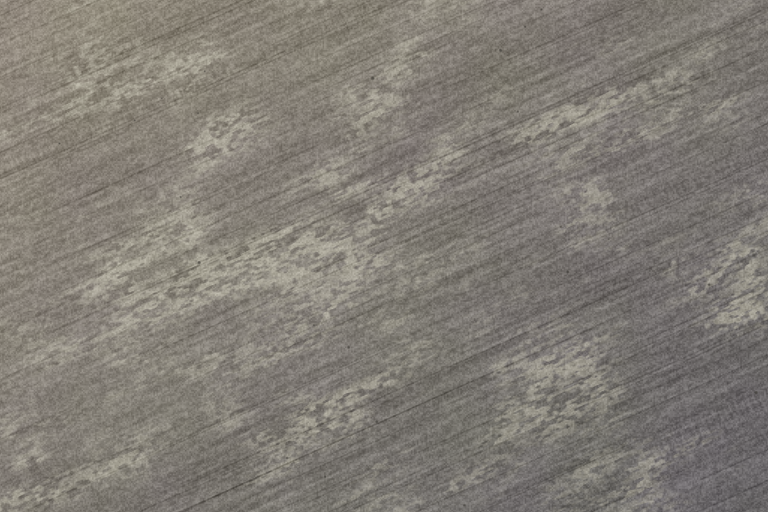
Reproduce this texture procedurally as a Shadertoy shader.

```glsl
// Aerial view of a dry tilled field: slanting furrows, pale straw patches and fine soil grain.

float hash(vec2 p) {
    vec3 q = fract(vec3(p.xyx) * 0.1031);
    q += dot(q, q.yzx + 33.33);
    return fract((q.x + q.y) * q.z);
}

float noise(vec2 p) {
    vec2 cell = floor(p), f = fract(p);
    f = f * f * (3.0 - 2.0 * f);
    return mix(mix(hash(cell), hash(cell + vec2(1, 0)), f.x),
               mix(hash(cell + vec2(0, 1)), hash(cell + vec2(1, 1)), f.x), f.y);
}

float fbm(vec2 p) {
    float sum = 0.0, amp = 0.5;
    for (int i = 0; i < 5; i++) {
        sum += amp * noise(p);
        p = p * 2.03 + 17.3;
        amp *= 0.5;
    }
    return sum / 0.97;
}

// Thin dark wheel lines, one per strip, broken along their length.
float wheelLines(vec2 row, float spacing, float pixel) {
    float strip = floor(row.y / spacing);
    float center = (strip + 0.2 + 0.6 * hash(vec2(strip, 7.0))) * spacing;
    float wobble = 0.002 * (noise(vec2(row.x * 6.0, strip)) - 0.5);
    float dist = abs(row.y - center - wobble);
    float line = 1.0 - smoothstep(0.0004, 0.0008 + pixel, dist);
    return line * smoothstep(0.35, 0.7, noise(vec2(row.x * 2.5, strip * 3.7)));
}

// Sparse round clods and stones.
float specks(vec2 p, float pixel) {
    vec2 cell = floor(p * 24.0);
    vec2 center = (cell + 0.2 + 0.6 * vec2(hash(cell), hash(cell + 41.0))) / 24.0;
    float radius = 0.001 + 0.002 * hash(cell + 13.0);
    float present = step(0.97, hash(cell + 87.0));
    return present * (1.0 - smoothstep(radius - pixel, radius + pixel, length(p - center)));
}

void mainImage(out vec4 fragColor, in vec2 fragCoord) {
    vec2 p = fragCoord / iResolution.y;
    vec2 uv = fragCoord / iResolution.xy;
    float pixel = 1.0 / iResolution.y;

    // Furrow frame: x runs along the rows, y across them
    float c = cos(0.42), s = sin(0.42);
    vec2 row = vec2(c * p.x + s * p.y, c * p.y - s * p.x) + 5.0;

    // Light falls off from the warm upper left to the cool lower right
    float shade = clamp(0.5 + 0.6 * (uv.x - 0.5) - 0.5 * (uv.y - 0.5), 0.0, 1.0);
    vec3 color = mix(vec3(0.572, 0.542, 0.492), vec3(0.408, 0.399, 0.399), shade);

    // Faint stains, olive against mauve
    float stain = fbm(row * vec2(4.0, 9.0) + 3.0) - 0.5;
    float tint = fbm(p * 6.0 + 31.0) - 0.5;
    color += 0.05 * stain + tint * vec3(-0.01, 0.008, -0.035);

    // Furrow streaks at three widths
    float streak = 0.030 * (noise(row * vec2(1.8, 38.0)) - 0.5)
                 + 0.050 * (noise(row * vec2(3.0, 95.0)) - 0.5)
                 + 0.075 * (noise(row * vec2(10.0, 200.0)) - 0.5);
    color += streak;

    // Loose straw patches of fine flecks, densest through the middle and left
    vec2 offset = uv - vec2(0.38, 0.50);
    float density = 0.09 * exp(-4.0 * dot(offset, offset)) - 0.03;
    float patches = fbm(row * vec2(6.5, 12.0) + 47.0) + density;
    float bands = 0.6 * noise(row * vec2(3.0, 42.0) + 9.0)
                + 0.4 * noise(row * vec2(8.0, 110.0) + 4.0) - 0.5;
    float flecks = 0.45 * noise(row * vec2(42.0, 100.0))
                 + 0.55 * noise(row * vec2(100.0, 210.0) + 23.0);
    float cover = smoothstep(0.42, 0.86, patches + 0.34 * bands);
    float straw = cover * smoothstep(0.40, 0.72, flecks + 0.12 * cover);
    color = mix(color, vec3(0.73, 0.715, 0.655) - 0.04 * shade, 0.75 * straw);

    // Tread ripples inside some strips, then wheel lines
    float lane = smoothstep(0.74, 0.86, noise(vec2(row.x * 0.6, row.y * 28.0)));
    color -= 0.020 * lane * sin(row.x * 520.0 + 3.0 * noise(row * 60.0));
    color -= 0.060 * wheelLines(row, 0.061, pixel);
    color -= 0.050 * wheelLines(row + 0.37, 0.027, pixel);

    // Soil grain, then clods
    float grain = 0.075 * (noise(row * vec2(100.0, 180.0)) - 0.5)
                + 0.115 * (noise(p * 342.0 + 50.0) - 0.5);
    color += grain;
    color = mix(color, vec3(0.24, 0.23, 0.21), 0.7 * specks(p, pixel));

    fragColor = vec4(clamp(color, 0.0, 1.0), 1.0);
}
```
